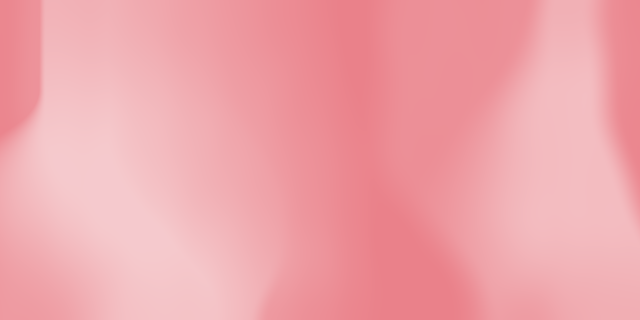
This background is drawn by a Shadertoy shader. Its source:

```glsl
const vec3 ROSE = vec3(0.918, 0.505, 0.540);
const vec3 BLUSH = vec3(0.961, 0.790, 0.802);

// Smooth ramp from 0 at a to 1 at b; a may exceed b
float ramp(float a, float b, float x) {
    float t = clamp((x - a) / (b - a), 0.0, 1.0);
    return t * t * (3.0 - 2.0 * t);
}

float spot(vec2 p, vec2 center, vec2 size) {
    vec2 d = (p - center) / size;
    return exp(-dot(d, d));
}

vec2 gradientAt(vec2 cell) {
    float h = fract(sin(dot(cell, vec2(127.1, 311.7))) * 4375.85);
    return vec2(cos(6.2832 * h), sin(6.2832 * h));
}

float gradientNoise(vec2 p) {
    vec2 i = floor(p), f = fract(p);
    vec2 u = f * f * f * (f * (f * 6.0 - 15.0) + 10.0);
    vec2 e = vec2(1.0, 0.0);
    float low = mix(dot(gradientAt(i), f),
                    dot(gradientAt(i + e.xy), f - e.xy), u.x);
    float high = mix(dot(gradientAt(i + e.yx), f - e.yx),
                     dot(gradientAt(i + e.xx), f - e.xx), u.x);
    return mix(low, high, u.y);
}

// Wide left veil: crisp upper left border, slow fade to the right
float leftVeil(vec2 p) {
    float crest = 0.65 + 0.36 * ramp(1.05, 0.45, p.y) - 0.10 * ramp(0.3, 0.0, p.y);
    float riseStart = mix(-0.20, 0.055, ramp(0.30, 0.72, p.y));
    float riseEnd = mix(0.25, 0.072, ramp(0.10, 0.60, p.y));
    float rise = ramp(riseStart, riseEnd, p.x);

    float fadeStart = 0.17 + 0.17 * ramp(0.55, 0.0, p.y);
    float fadeEnd = 0.53 + 0.06 * ramp(1.0, 0.45, p.y);
    float fade = 1.0 - clamp((p.x - fadeStart) / (fadeEnd - fadeStart), 0.0, 1.0);

    // Bent crease that deepens toward the bottom
    float fold = 0.40 + 0.04 * ramp(0.0, 0.3, p.y) - 0.09 * ramp(0.35, 0.75, p.y);
    float depth = 0.07 * ramp(0.8, 0.6, p.y) + 0.40 * ramp(0.25, 0.0, p.y);
    float crease = 1.0 - depth * ramp(fold - 0.01, fold + 0.02, p.x);

    float rim = mix(0.08, 0.24, ramp(0.0, 0.06, p.x)) * ramp(0.4, 0.7, p.y);
    float veil = max(crest * rise, rim) * fade * crease;
    return veil - 0.24 * spot(p, vec2(0.09, -0.02), vec2(0.07, 0.20));
}

// Right veil: dim foot, bright sheet and a slanted outer border
float rightVeil(vec2 p) {
    float valley = 0.565 + 0.14 * ramp(0.55, 0.0, p.y);
    float foot = ramp(valley - 0.005, valley + 0.08, p.x);
    float dim = 0.20 - 0.11 * ramp(0.94, 1.0, p.x);

    float sheetStart = mix(0.64, 0.82, ramp(0.35, 1.0, p.y));
    float sheet = ramp(sheetStart, 0.85 + 0.02 * p.y, p.x);
    float border = 0.932 + 0.15 * (1.0 - p.y) * (1.0 - p.y);
    sheet *= ramp(border + 0.028, border - 0.025, p.x);

    float crest = 0.82 - 0.17 * ramp(0.7, 1.0, p.y) - 0.20 * ramp(0.35, 0.0, p.y);
    float veil = foot * mix(dim, crest, sheet);
    return veil - 0.24 * spot(p, vec2(0.83, -0.02), vec2(0.055, 0.15));
}

void mainImage(out vec4 fragColor, in vec2 fragCoord) {
    vec2 uv = fragCoord / iResolution.xy;

    // Gentle warp, weaker near the left border
    vec2 p = uv;
    p.x += 0.014 * gradientNoise(uv * vec2(6.0, 4.0) + 3.0) * ramp(0.05, 0.25, uv.x);

    // Veils over rose, with faint vertical streaks
    float light = max(leftVeil(p), 0.0) + max(rightVeil(p), 0.0);
    light += 0.035 * gradientNoise(p * vec2(18.0, 3.0) + 9.0);
    fragColor = vec4(mix(ROSE, BLUSH, clamp(light, 0.0, 1.0)), 1.0);
}
```
